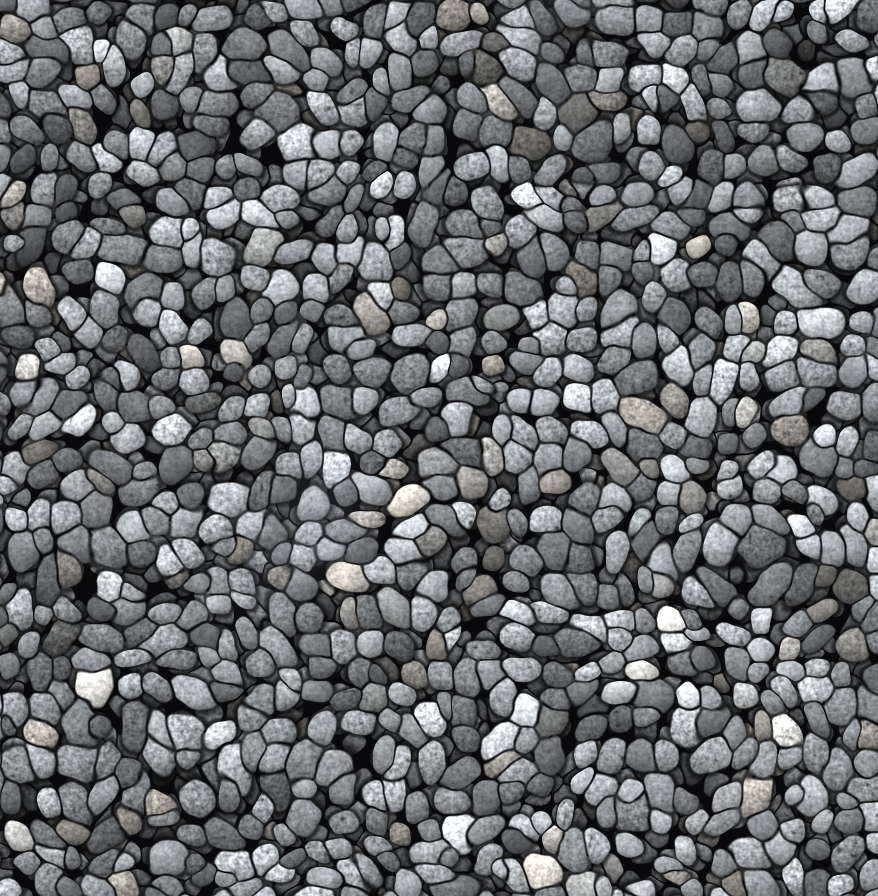
Write a Shadertoy shader that draws this texture.

```glsl
// Bed of grey volcanic gravel: packed speckled pebbles over a darker lower layer.

const float STONES      = 30.0;   // pebbles per canvas height
const float JITTER      = 0.35;   // scatter of centres within their cells
const float MIN_RADIUS  = 0.40;   // in cells
const float MAX_RADIUS  = 0.69;
const float MAX_STRETCH = 1.32;   // elongation of each half axis
const float ROUNDNESS   = 2.5;    // superellipse power: 2 is an ellipse
const float WARP        = 0.13;   // irregularity of outlines
const float PIT_FREQ    = 5.5;    // pits per cell
const float PIT_DEPTH   = 0.42;
const float LOWER_SCALE = 1.3;    // the lower layer has smaller pebbles
const float LOWER_LIGHT = 0.60;
const float HAZE        = 0.22;   // strength of the dusty patches
const vec3 LIGHT_DIR    = vec3(-0.25, 0.60, 0.76);
const vec3 GAP_COLOR    = vec3(0.035, 0.035, 0.045);
const vec3 COOL_TINT    = vec3(0.975, 1.0, 1.025);
const vec3 WARM_TINT    = vec3(1.03, 1.0, 0.95);
const vec3 DUST_COLOR   = vec3(0.47, 0.48, 0.52);

struct Pebble {
    float dist;    // 0 at the centre, 1 on the outline
    float gap;     // margin to the next nearest pebble
    vec2 offset;   // position relative to the centre, in radii
    vec2 id;
};

vec2 hash2(vec2 p) {
    vec3 q = fract(p.xyx * vec3(0.1031, 0.1030, 0.0973));
    q += dot(q, q.yzx + 33.33);
    return fract((q.xx + q.yz) * q.zy);
}

float gradientDot(vec2 cell, vec2 f, vec2 corner) {
    float a = 6.2832 * hash2(cell + corner).x;
    return dot(vec2(cos(a), sin(a)), f - corner);
}

// Gradient noise, roughly -0.7 to 0.7
float noise(vec2 p) {
    vec2 i = floor(p), f = p - i;
    vec2 u = f * f * f * (f * (f * 6.0 - 15.0) + 10.0);
    return mix(mix(gradientDot(i, f, vec2(0, 0)), gradientDot(i, f, vec2(1, 0)), u.x),
               mix(gradientDot(i, f, vec2(0, 1)), gradientDot(i, f, vec2(1, 1)), u.x), u.y);
}

// Nearest pebble in a jittered grid of turned superellipses
Pebble findPebble(vec2 p) {
    Pebble best = Pebble(9.0, 9.0, vec2(0.0), vec2(0.0));
    float second = 9.0;
    vec2 home = floor(p);
    for (int y = -1; y <= 1; y++)
    for (int x = -1; x <= 1; x++) {
        vec2 id = home + vec2(x, y);
        vec2 shape = hash2(id + 71.3);
        vec2 centre = id + 0.5 + JITTER * (2.0 * hash2(id) - 1.0);
        float angle = 6.2832 * hash2(id + 27.9).x;
        float stretch = mix(1.0, MAX_STRETCH, shape.y);
        float radius = mix(MIN_RADIUS, MAX_RADIUS, shape.x);
        vec2 offset = (p - centre) / radius;
        float c = cos(angle), s = sin(angle);
        vec2 q = abs(mat2(c, -s, s, c) * offset) * vec2(1.0 / stretch, stretch);
        q = pow(q + 1e-4, vec2(ROUNDNESS));
        float d = pow(q.x + q.y, 1.0 / ROUNDNESS);
        if (d < best.dist) {
            second = best.dist;
            best = Pebble(d, 0.0, offset, id);
        } else {
            second = min(second, d);
        }
    }
    best.gap = second - best.dist;
    return best;
}

float coverage(Pebble s, float pixel) {
    float soft = 0.08 + 1.4 * pixel;
    return (1.0 - smoothstep(1.0 - soft, 1.0, s.dist)) * smoothstep(0.0, 2.0 * soft, s.gap);
}

// Tone, dome lighting and porous speckle of one pebble
vec3 pebbleColor(Pebble s, vec2 p, float patchTone) {
    vec2 r = hash2(s.id + 143.7);
    vec2 k = hash2(s.id + 211.1);
    float tone = mix(0.38, 0.76, r.x) + 0.30 * pow(r.y, 6.0) + patchTone;
    vec3 normal = normalize(vec3(0.75 * s.offset, sqrt(max(1.15 - s.dist * s.dist, 0.05))));
    float light = 0.60 + 0.50 * max(dot(normal, normalize(LIGHT_DIR)), 0.0);
    vec2 q = p + 17.0 * k;
    float grain = noise(q * PIT_FREQ) + 0.8 * noise(q * PIT_FREQ * 1.9 + 31.0);
    float pits = smoothstep(0.25, 0.65, noise(q * PIT_FREQ * 0.8 + 57.0));
    float mottle = 0.16 * noise(q * 1.7);
    float texel = 1.0 + mottle + PIT_DEPTH * mix(0.45, 1.0, k.x) * (grain - pits);
    return tone * light * texel * mix(COOL_TINT, WARM_TINT, smoothstep(0.82, 1.0, k.y));
}

void mainImage(out vec4 fragColor, in vec2 fragCoord) {
    vec2 p = STONES * fragCoord / iResolution.y;
    float pixel = STONES / iResolution.y;

    // Bend the plane so that outlines become irregular
    vec2 bent = p + WARP * vec2(noise(p * 1.5), noise(p * 1.5 + 40.0))
                  + 0.8 * vec2(noise(p * 0.22 + 9.0), noise(p * 0.22 + 63.0));
    float patchTone = 0.13 * noise(p * 0.11 + 5.0) + 0.05 * (0.5 - p.y / STONES);

    // Lower pebbles, shaded by those on top
    vec2 lowP = LOWER_SCALE * mat2(0.8, 0.6, -0.6, 0.8) * bent + 90.0;
    Pebble low = findPebble(lowP);
    Pebble top = findPebble(bent);
    float open = mix(0.35, 1.0, smoothstep(1.0, 1.35, top.dist));
    vec3 lowColor = LOWER_LIGHT * open * pebbleColor(low, p, patchTone);
    vec3 color = mix(GAP_COLOR, lowColor, coverage(low, pixel * LOWER_SCALE));

    // Top pebbles and dusty patches
    color = mix(color, pebbleColor(top, p, patchTone), coverage(top, pixel));
    color = mix(color, DUST_COLOR, HAZE * smoothstep(0.25, 0.6, noise(p * 0.14 + 22.0)));
    fragColor = vec4(clamp(color, 0.0, 1.0), 1.0);
}
```
